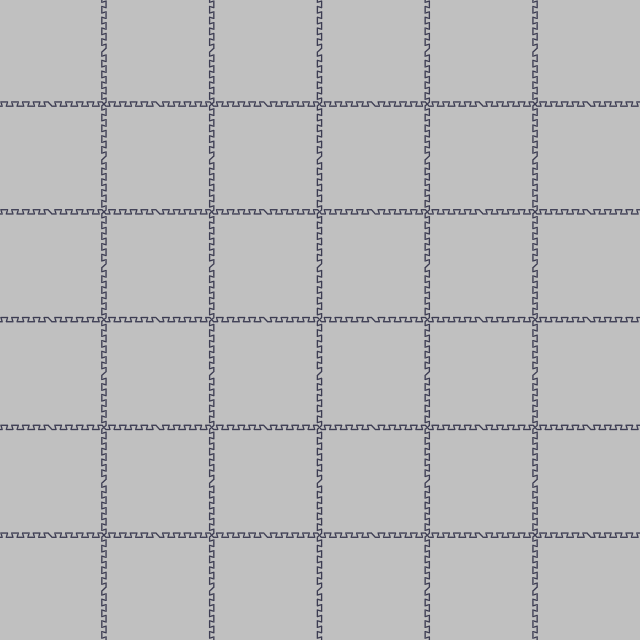
This pattern is drawn by a Shadertoy shader. Its source:

```glsl
// Grey interlocking floor mats: square tiles joined along toothed, dovetailed seams.
// Each seam is folded onto one tooth flank, measured as three line segments;
// the flank becomes a plain slope at tile corners and at the middle of each side.

const vec3 MAT_COLOR = vec3(0.753);
const vec3 SEAM_COLOR = vec3(0.235, 0.235, 0.32);

const vec2 GRID_CENTER = vec2(0.4992, 0.5006);
const float TILE_SIZE = 0.1684;
const float FLANKS_PER_TILE = 20.0;
const float TOOTH_HEIGHT = 0.0033;    // from the seam axis to a tooth top
const float DOVETAIL = 0.0009;        // overhang of each tooth top
const float SLOPE_REACH = 0.0030;     // half length of the plain slope
const float LINE_WIDTH = 0.0021;

float segmentDistance(vec2 p, vec2 a, vec2 b) {
    vec2 ap = p - a, ab = b - a;
    return length(ap - ab * clamp(dot(ap, ab) / dot(ab, ab), 0.0, 1.0));
}

// Flank centred on the origin, falling from the upper to the lower plateau.
float flankDistance(vec2 p, float spacing, float overhang, float height) {
    vec2 top = vec2(overhang, height);
    vec2 plateauEnd = vec2(-0.5 * spacing, height);
    float d = segmentDistance(p, top, -top);
    d = min(d, segmentDistance(p, plateauEnd, top));
    return min(d, segmentDistance(p, -top, -plateauEnd));
}

// Distance to the nearest seam running along the x axis of p.
float seamDistance(vec2 p, float tile) {
    float spacing = tile / FLANKS_PER_TILE;
    float index = round(p.x / spacing);
    vec2 q = vec2(p.x - index * spacing, p.y - tile * round(p.y / tile));

    // Successive flanks alternate between falling and rising.
    q.y *= 1.0 - 2.0 * mod(index, 2.0);

    bool plainSlope = mod(index, 0.5 * FLANKS_PER_TILE) < 0.5;
    float overhang = plainSlope ? -SLOPE_REACH : DOVETAIL;
    return flankDistance(q, spacing, overhang, TOOTH_HEIGHT);
}

float lineCoverage(float d, float width, float pixel) {
    return clamp((0.5 * width - d) / pixel + 0.5, 0.0, 1.0);
}

void mainImage(out vec4 fragColor, in vec2 fragCoord) {
    float pixel = 1.0 / iResolution.y;
    vec2 p = fragCoord * pixel - GRID_CENTER;

    // Upright seams are the level ones turned a quarter.
    float d = min(seamDistance(p, TILE_SIZE),
                  seamDistance(vec2(p.y, -p.x), TILE_SIZE));

    float seam = lineCoverage(d, LINE_WIDTH, pixel);
    fragColor = vec4(mix(MAT_COLOR, SEAM_COLOR, seam), 1.0);
}
```
